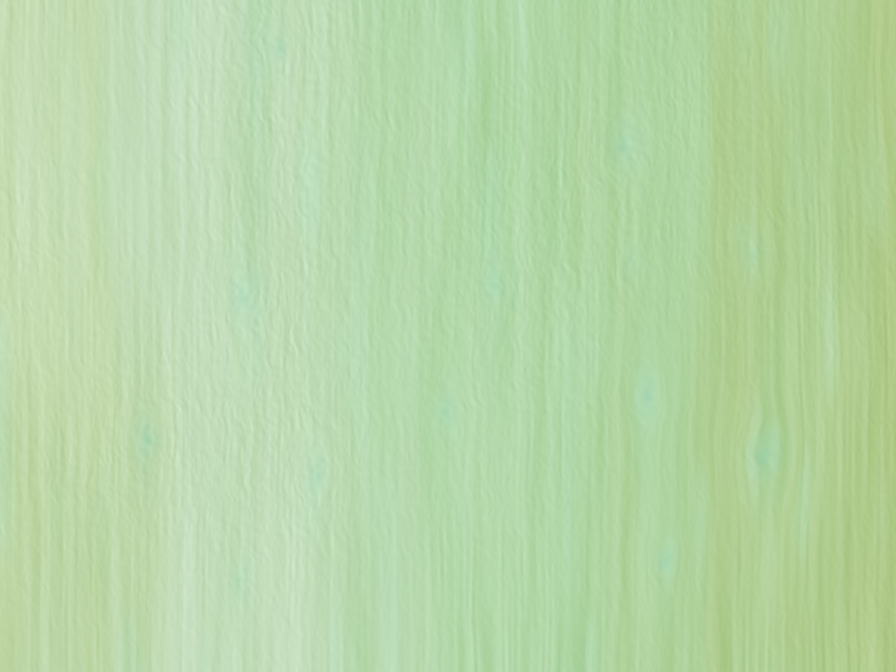
This texture is drawn by a WebGL 1 fragment shader. Its source:

```glsl
precision highp float;
// Pale green stained wood: vertical grain made of stretched value noise,
// bent around scattered minty knots, over a broad wash that runs from a
// pale left through fresh green to an olive right edge.

uniform vec2 u_resolution;

const vec3 PALE = vec3(0.770, 0.868, 0.738);
const vec3 FRESH = vec3(0.688, 0.840, 0.648);
const vec3 OLIVE = vec3(0.685, 0.790, 0.535);
const vec3 STRAW = vec3(0.760, 0.850, 0.660);
const vec3 MINT = vec3(0.715, 0.880, 0.765);
const vec3 TEAL = vec3(0.560, 0.815, 0.690);

float hash(vec2 p) {
  vec3 q = fract(vec3(p.xyx) * 0.1031);
  q += dot(q, q.yzx + 33.33);
  return fract((q.x + q.y) * q.z);
}

float noise(vec2 p) {
  vec2 i = floor(p);
  vec2 f = fract(p);
  f = f * f * (3.0 - 2.0 * f);
  float low = mix(hash(i), hash(i + vec2(1.0, 0.0)), f.x);
  float high = mix(hash(i + vec2(0.0, 1.0)), hash(i + vec2(1.0, 1.0)), f.x);
  return mix(low, high, f.y);
}

// Noise centred on zero, stretched by separate frequencies per axis.
float streak(vec2 p, vec2 frequency, float seed) {
  return noise(p * frequency + seed) - 0.5;
}

// Knots on a jittered grid: x = stain, y = core, z = sideways grain bend.
vec3 knots(vec2 p, vec2 cellSize) {
  vec3 sum = vec3(0.0);
  vec2 home = floor(p / cellSize);
  for (int j = -1; j <= 1; j++) {
    for (int i = -1; i <= 1; i++) {
      vec2 cell = home + vec2(float(i), float(j));
      vec2 key = cell + 41.0;
      vec2 jitter = 0.15 + 0.7 * vec2(hash(key), hash(key + 17.3));
      float strength = step(0.3, hash(key + 29.7)) * (0.45 + 0.55 * hash(key + 53.1));
      float radius = mix(0.011, 0.021, hash(key + 71.9));
      vec2 d = p - (cell + jitter) * cellSize;
      d += 0.016 * vec2(streak(d, vec2(34.0, 30.0), key.x * 7.0 + key.y),
                        streak(d, vec2(40.0, 26.0), key.y * 9.0 + key.x));
      vec2 e = d / (radius * vec2(1.0, 1.4));
      float r = length(e);
      float ring = 0.5 + 0.5 * cos(r * 5.5);
      float halo = exp(-0.40 * r * r);
      float tail = exp(-0.8 * e.x * e.x - 0.06 * e.y * e.y);
      sum.x += strength * (0.55 * halo + 0.40 * tail);
      sum.y += strength * (exp(-2.8 * r * r) + 0.50 * ring * halo);
      sum.z += strength * d.x * exp(-0.20 * r * r);
    }
  }
  return sum;
}

// Broad colour wash across the board.
vec3 wash(vec2 p, float width) {
  float x = p.x / width + 0.12 * streak(p, vec2(9.0, 1.5), 5.0)
          + 0.16 * streak(p, vec2(28.0, 2.6), 63.0);
  vec3 color = mix(PALE, FRESH, smoothstep(0.20, 0.62, x));
  color = mix(color, OLIVE, smoothstep(0.60, 1.04, x));
  float leftEdge = 1.0 - smoothstep(0.0, 0.22, x);
  color = mix(color, STRAW, 0.75 * leftEdge);
  float corner = leftEdge * (1.0 - smoothstep(0.0, 0.55, p.y));
  return mix(color, OLIVE, 0.45 * corner);
}

// Sharp vertical fibres in several widths.
float fibres(vec2 p) {
  float bands = 0.8 * streak(p, vec2(26.0, 1.4), 11.0);
  float lines = 1.2 * streak(p, vec2(85.0, 2.6), 37.0);
  float hairs = 1.9 * streak(p, vec2(210.0, 6.0), 83.0);
  float patches = 0.45 + noise(p * vec2(7.0, 2.5) + 19.0);
  return bands + (lines + hairs) * patches;
}

// Height of the fine wavy brush texture.
float relief(vec2 p) {
  vec2 q = p + vec2(0.010 * streak(p, vec2(18.0, 36.0), 7.0), 0.0);
  return streak(q, vec2(140.0, 38.0), 3.0) + 0.7 * streak(q, vec2(230.0, 120.0), 9.0);
}

void main() {
  vec2 p = gl_FragCoord.xy / u_resolution.y;
  float width = u_resolution.x / u_resolution.y;

  vec3 knot = knots(p, vec2(0.265, 0.245));
  float sway = 0.012 * streak(p, vec2(3.0, 2.2), 47.0)
             + 0.004 * streak(p, vec2(14.0, 11.0), 31.0);
  vec2 grain = p + vec2(sway - 0.6 * knot.z, 0.0);

  vec3 color = wash(grain, width);
  float mintStreak = smoothstep(0.62, 0.95, noise(grain * vec2(26.0, 4.2) + 91.0));
  color = mix(color, MINT, 0.28 * mintStreak + 0.55 * min(knot.x, 1.0));
  color = mix(color, TEAL, 0.34 * min(knot.y, 1.0));

  // Grain darkens blue most, so troughs turn yellower.
  color += fibres(grain) * vec3(0.026, 0.018, 0.034);
  vec2 lightStep = vec2(0.0028, 0.0022);
  float patchiness = 0.5 + noise(p * vec2(5.0, 3.0) + 57.0);
  color += 0.034 * patchiness * (relief(grain) - relief(grain + lightStep));

  gl_FragColor = vec4(clamp(color, 0.0, 1.0), 1.0);
}
```
